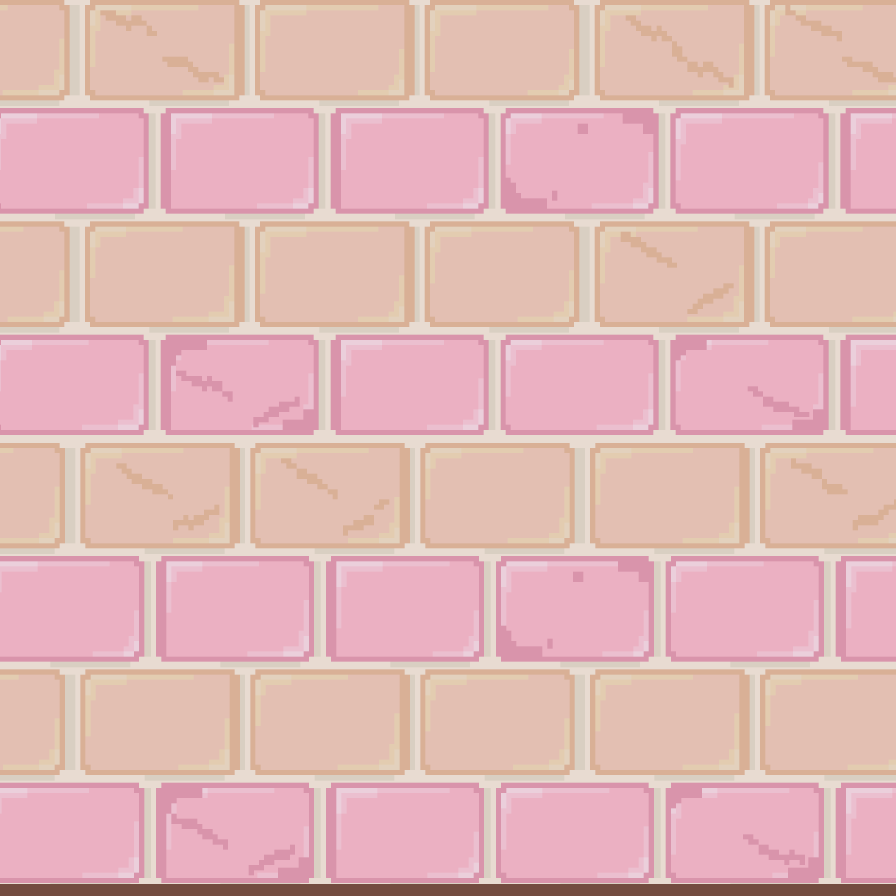
This pattern is drawn by a WebGL 1 fragment shader. Its source:

```glsl
precision highp float;
// Pixel-art wall of alternating tan and pink bricks, some cracked, over a dark base strip.
uniform vec2 u_resolution;

const float CELLS = 174.0;       // art cells across the canvas
const float COURSE = 21.7;       // mean course height in cells
const float PITCH = 33.0;        // brick spacing in cells
const float JOINT = 1.5;         // horizontal joint height
const float BASE_TOP = 171.7;    // start of the base strip

const vec3 MORTAR = vec3(0.91, 0.86, 0.82);
const vec3 MORTAR_SHADE = vec3(0.85, 0.81, 0.76);
const vec3 BASE = vec3(0.45, 0.30, 0.25);

float hash(vec2 p) {
  return fract(sin(dot(p, vec2(127.1, 311.7))) * 4375.85);
}

// True when the given bit of a small mask is set.
bool hasBit(float mask, float bit) {
  return mod(floor(mask / exp2(bit) + 0.001), 2.0) > 0.5;
}

float courseTop(float row) {
  return floor(COURSE * row + 0.1);
}

// Mask of the worn columns in a course.
float wornColumns(float row, bool pink) {
  if (pink) return mod(row, 4.0) < 2.0 ? 8.0 : 18.0;
  if (row < 1.0) return 50.0;
  if (row < 3.0) return 16.0;
  return row < 5.0 ? 38.0 : 0.0;
}

// Corner glint: 0 none, 1 soft, 2 bright; u and v count cells from the corner.
float glint(float u, float v, vec2 reach) {
  bool soft = (v < 2.0 && u < reach.x) || (u < 2.0 && v < reach.y)
    || (v < 3.0 && u < reach.x * 0.4) || (u < 3.0 && v < reach.y * 0.45);
  bool bright = (v < 2.0 && u < reach.x * 0.4) || (u < 2.0 && v < reach.y * 0.4);
  return bright ? 2.0 : (soft ? 1.0 : 0.0);
}

// Jagged stroke from a to b, tested at cell centre c.
bool crack(vec2 c, vec2 a, vec2 b, float seed) {
  float t = (c.x - a.x) / (b.x - a.x);
  float jag = hash(vec2(floor(c.x / 3.0), seed)) - 0.5;
  float y = mix(a.y, b.y, t) + jag * 1.8;
  return t > 0.0 && t < 1.0 && abs(c.y - y) < 0.65 + 0.35 * sin(t * 3.14);
}

// Ragged broken corner.
bool chip(float u, float v, float size) {
  return u + v < size + 2.0 * hash(vec2(u, v)) || (v < 3.0 && u < size * 1.4);
}

bool isWorn(vec2 c, vec4 edge, vec2 id, bool pink) {
  float seed = hash(id + 3.0);
  if (pink && mod(id.y, 4.0) < 2.0) {
    bool specks = (abs(c.x - 16.0) < 1.0 && abs(c.y - 4.0) < 1.0)
      || (abs(c.x - 10.5) < 0.6 && abs(c.y - 17.0) < 1.1);
    return specks || chip(edge.z, edge.y, 5.0) || chip(edge.x, edge.w, 6.0);
  }
  bool rising = pink ? id.x < 2.0 : id.y > 0.0;
  vec2 start = pink ? vec2(3.0, 6.5) : vec2(3.0 + 4.0 * seed, 2.0 + 2.0 * seed);
  bool upper = crack(c, start, start + vec2(11.0, 4.0 + 3.0 * seed), seed);
  vec2 low = rising ? vec2(18.0, 17.0) : vec2(15.0, 11.0);
  vec2 lowEnd = rising ? vec2(27.0, 12.0) : vec2(27.0, 16.0);
  bool lower = crack(c, low, lowEnd, seed + 5.0);
  if (!pink) return upper || lower;
  bool corners = chip(edge.x, edge.y, rising ? 6.0 : 4.5) || chip(edge.z, edge.w, 5.0);
  return (upper && rising) || lower || corners;
}

// Joint colour, shaded to the right of and below each brick.
vec3 mortar(vec2 p, vec2 size, float row) {
  bool side = p.x > size.x - 1.0 && p.x < PITCH - 1.0 && p.y > 1.0 && p.y < size.y - 1.0;
  bool under = p.y > size.y && p.y < size.y + 1.1 && p.x > 12.5 && p.x < 28.0;
  return side || (under && row != 3.0) ? MORTAR_SHADE : MORTAR;
}

vec3 wall(vec2 p) {
  if (p.y > BASE_TOP) return BASE;

  // Locate the brick and its local cells.
  float row = floor(p.y / COURSE);
  row += step(courseTop(row + 1.0), p.y);
  bool pink = mod(row, 2.0) > 0.5;
  float x = p.x + (pink ? 1.8 : 16.5) + (row > 3.0 ? 0.9 : 0.0);
  vec2 id = vec2(floor(x / PITCH), row);
  vec2 q = vec2(x - id.x * PITCH, p.y - courseTop(row));
  bool thick = hasBit(pink ? 38.0 : 22.0, id.x);
  vec2 size = vec2(pink ? 30.7 : (thick ? 31.0 : 30.0), courseTop(row + 1.0) - courseTop(row) - JOINT);
  vec4 edge = floor(vec4(q, size - q));   // left, top, right, bottom

  // Clipped corners and outline.
  float nearX = min(edge.x, edge.z);
  float nearY = min(edge.y, edge.w);
  if (min(nearX, nearY) < 0.0 || nearX + nearY < 1.0) return mortar(q, size, row);
  vec3 outline = pink ? vec3(0.85, 0.58, 0.67) : vec3(0.85, 0.69, 0.59);
  bool wide = thick && (pink ? edge.x : edge.z) < 2.0;
  if (min(nearX, nearY) < 1.0 || nearX + nearY < 3.0 || wide) return outline;
  if (hasBit(wornColumns(row, pink), id.x) && isWorn(floor(q) + 0.5, edge, id, pink)) return outline;

  // Face with glints in two opposite corners.
  float vary = hash(id);
  float inset = thick ? 1.0 : 0.0;
  float topLight = glint(edge.x - (pink ? inset : 0.0), edge.y, vec2(18.0 + 6.0 * vary, 10.0 + 4.0 * vary));
  float lowLight = glint(edge.z - (pink ? 0.0 : inset), edge.w, vec2(13.0 - 4.0 * vary, 12.0 - 3.0 * vary));
  float light = max(topLight, lowLight);
  if (light > 1.5) return pink ? vec3(0.92, 0.81, 0.86) : vec3(0.89, 0.82, 0.74);
  if (light > 0.5) return pink ? vec3(0.92, 0.75, 0.81) : vec3(0.89, 0.80, 0.69);
  return pink ? vec3(0.92, 0.69, 0.76) : vec3(0.89, 0.75, 0.70);
}

void main() {
  // Average a 3 by 3 grid of samples to smooth the cell edges.
  vec3 sum = vec3(0.0);
  for (int i = 0; i < 9; i++) {
    float n = float(i);
    vec2 offset = (vec2(mod(n, 3.0), floor(n / 3.0)) - 1.0) / 3.0;
    vec2 uv = (gl_FragCoord.xy + offset) / u_resolution;
    sum += wall(vec2(uv.x, 1.0 - uv.y) * CELLS);
  }
  gl_FragColor = vec4(sum / 9.0, 1.0);
}
```
